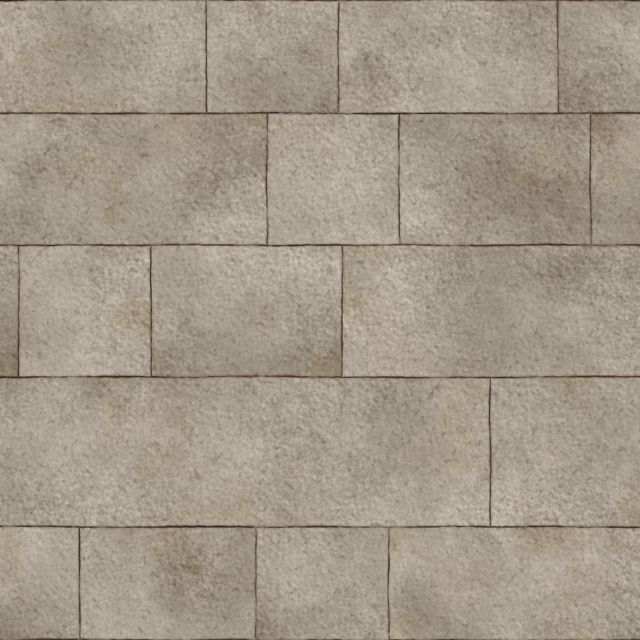
This texture is drawn by a Shadertoy shader. Its source:

```glsl
// Weathered beige stone slabs in five uneven courses with thin dark brown joints.

float hash(vec2 p) {
    vec3 q = fract(p.xyx * vec3(0.1031, 0.1030, 0.0973));
    q += dot(q, q.yzx + 33.33);
    return fract((q.x + q.y) * q.z);
}

float noise(vec2 p) {
    vec2 i = floor(p), f = fract(p);
    f = f * f * (3.0 - 2.0 * f);
    return mix(mix(hash(i), hash(i + vec2(1, 0)), f.x),
               mix(hash(i + vec2(0, 1)), hash(i + vec2(1, 1)), f.x), f.y);
}

float fbm(vec2 p) {
    float sum = 0.0, amp = 0.53;
    for (int i = 0; i < 4; i++) {
        sum += amp * noise(p);
        p = mat2(1.6, 1.2, -1.2, 1.6) * p + 7.3;
        amp *= 0.5;
    }
    return sum;
}

// Distance on a line that wraps at 1
float wrapDist(float a, float b) {
    return abs(fract(a - b + 0.5) - 0.5);
}

// x, y: distances to the nearest upright and level joint; z, w: slab and course index
vec4 slabs(vec2 p) {
    float bottoms[5] = float[](0.0, 0.177, 0.411, 0.617, 0.823);
    vec3 joints[5] = vec3[](vec3(0.124, 0.400, 0.607), vec3(0.766),
        vec3(0.029, 0.236, 0.534), vec3(0.417, 0.624, 0.923), vec3(0.323, 0.529, 0.872));
    int course = 0;
    float level = 1.0, upright = 1.0, slab = 0.0;
    for (int i = 0; i < 5; i++) {
        if (p.y > bottoms[i]) course = i;
        level = min(level, wrapDist(p.y, bottoms[i]));
    }
    for (int i = 0; i < 3; i++) {
        float x = joints[course][i];
        upright = min(upright, wrapDist(p.x, x));
        slab += step(x, p.x);
    }
    return vec4(upright, level, mod(slab, 3.0), float(course));
}

void mainImage(out vec4 fragColor, in vec2 fragCoord) {
    vec2 p = fragCoord / iResolution.xy;
    float px = 1.0 / min(iResolution.x, iResolution.y);

    // Nearly straight joints
    vec2 wobble = vec2(noise(p * 14.0), noise(p * 14.0 + 40.0)) - 0.5;
    wobble += 0.4 * (vec2(noise(p * 110.0 + 9.0), noise(p * 110.0 + 70.0)) - 0.5);
    vec4 s = slabs(p + wobble * 0.0024);
    float edge = min(s.x, s.y);
    vec2 id = s.zw;
    vec2 q = p + id * 3.7;

    // Cloudy mottling and a small tone shift per slab
    float cloud = fbm(q * 8.0) - 0.5;
    float stain = smoothstep(0.50, 0.80, fbm(q * 5.5 + 21.0));
    float tone = 0.17 * cloud - 0.085 * stain + 0.015 * (hash(id + 5.0) - 0.5);

    // Gritty embossed grain on a turned grid, stronger in rough patches
    vec2 g = mat2(0.8, 0.6, -0.6, 0.8) * q;
    float rough = mix(0.65, 1.35, noise(q * 9.0 + 3.0));
    float relief = noise(g * 190.0) - noise(g * 190.0 + vec2(0.1, 0.8));
    float speck = noise(g.yx * 330.0 + 11.0) - 0.5;
    float lumps = fbm(g * 55.0 + 80.0) - 0.5;
    tone += rough * (0.062 * relief + 0.085 * speck + 0.09 * lumps);
    tone -= 0.07 * smoothstep(0.72, 0.95, noise(g * 170.0 + 31.0));

    vec3 color = vec3(0.664, 0.625, 0.565) + tone * vec3(0.97, 1.0, 1.04);

    // Very faint rust blotches
    float rust = smoothstep(0.56, 0.80, fbm(q * 11.0 + 55.0));
    color -= rust * vec3(0.005, 0.022, 0.032);

    // Pale chipped rims, then brown soiling close to the joint
    float chips = noise(p * 95.0 + 17.0);
    float wear = noise(p * 24.0 + 37.0);
    color += 0.03 * chips * smoothstep(0.003, 0.005, edge) * smoothstep(0.011, 0.005, edge);
    color -= vec3(0.08, 0.09, 0.095) * (0.3 + chips) * exp(-edge / 0.0028);

    // Dark joints, patchy in depth and width; the upright ones are thinner
    float width = mix(0.0007, 0.0016, 0.5 * (wear + chips));
    float level = smoothstep(width + px, width - px, s.y);
    float upright = smoothstep(0.85 * width + px, 0.85 * width - px, s.x);
    float depth = mix(0.45, 1.0, smoothstep(0.2, 0.6, 0.5 * (wear + noise(p * 130.0 + 5.0))));
    vec3 jointColor = mix(vec3(0.31, 0.22, 0.16), vec3(0.15, 0.13, 0.10), noise(p * 9.0));
    color = mix(color, jointColor, max(level, 0.92 * upright) * depth);

    fragColor = vec4(color, 1.0);
}
```
